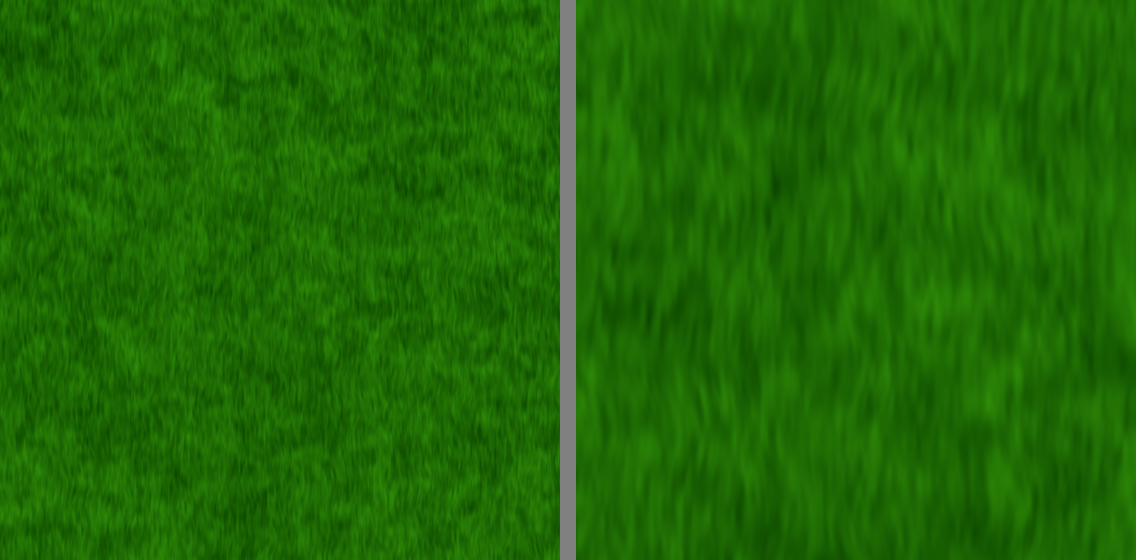
Left, the full canvas; right, a detail of the centre.
Give the GLSL for this texture, as a Shadertoy shader.

```glsl
// Dense green turf: fine upright blades over soft mottled clumps.

#define BASE_COLOR   vec3(0.113, 0.409, 0.011)
#define TINT         vec3(0.50, 1.0, 0.13)
#define BLADES       vec2(230.0, 48.0)
#define BLADE_DEPTH  0.115
#define FINE_DEPTH   0.065
#define BLADE_LEAN   0.008
#define CLUMP_SCALE  29.0
#define CLUMP_DEPTH  0.105
#define TUFT_DEPTH   0.075
#define PATCH_SCALE  6.0
#define PATCH_DEPTH  0.045

float hash(vec2 p) {
    return fract(sin(dot(p, vec2(127.1, 311.7))) * 43758.5453);
}

// Smooth value noise, centred on zero
float noise(vec2 p) {
    vec2 cell = floor(p);
    vec2 f = fract(p);
    f = f * f * (3.0 - 2.0 * f);
    float low  = mix(hash(cell), hash(cell + vec2(1, 0)), f.x);
    float high = mix(hash(cell + vec2(0, 1)), hash(cell + vec2(1, 1)), f.x);
    return mix(low, high, f.y) - 0.5;
}

// Shade along one column of blades, with its own vertical phase
float column(float id, float y) {
    y += 9.0 * hash(vec2(id, 3.7));
    float row = floor(y);
    float shade = mix(hash(vec2(id, row)), hash(vec2(id, row + 1.0)),
                      smoothstep(0.0, 1.0, y - row));
    return shade - 0.5;
}

// Neighbouring columns blended into soft vertical streaks
float blades(vec2 p) {
    float id = floor(p.x);
    return mix(column(id, p.y), column(id + 1.0, p.y),
               smoothstep(0.0, 1.0, p.x - id));
}

void mainImage(out vec4 fragColor, in vec2 fragCoord) {
    vec2 uv = fragCoord / iResolution.y;
    mat2 turn = mat2(0.8, 0.6, -0.6, 0.8);

    // Mottling, from broad patches down to small tufts
    vec2 ground = turn * uv;
    float light = PATCH_DEPTH * noise(ground * PATCH_SCALE + 17.0);
    light += CLUMP_DEPTH * noise(ground * CLUMP_SCALE + 41.0);
    light += TUFT_DEPTH * noise(turn * ground * CLUMP_SCALE * 2.1 + 73.0);

    // Blades lean gently to either side
    vec2 bent = uv + vec2(BLADE_LEAN * noise(uv * 22.0 + 5.0), 0.0);
    light += BLADE_DEPTH * blades(bent * BLADES);
    light += FINE_DEPTH * blades(bent * BLADES * 1.6 + 211.0);

    fragColor = vec4(max(BASE_COLOR + TINT * light, 0.0), 1.0);
}
```
